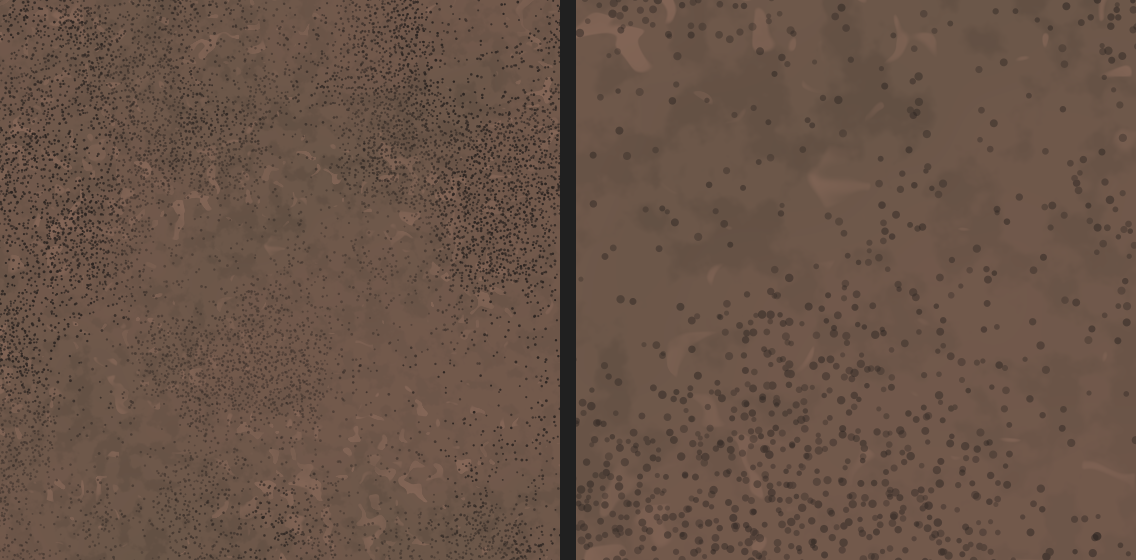
Left, the full canvas; right, a detail of the centre.
A Shadertoy shader for this texture:

```glsl
#define BASE_COLOR vec3(0.435, 0.345, 0.293)
#define SHADE_COLOR vec3(0.365, 0.297, 0.250)
#define FLECK_COLOR vec3(0.535, 0.412, 0.350)
#define DOT_COLOR vec3(0.165, 0.138, 0.125)
#define DOT_CELLS 125.0
#define DOT_RADIUS 0.0023
#define PATCH_SCALE 5.5
#define FLECK_SCALE 62.0
#define DOT_LAYERS 2

// Integer hash giving two values from 0 to 1
vec2 hash2(vec2 cell, float seed) {
    uvec3 v = uvec3(ivec3(cell, seed) + 4096);
    v = v * 1664525u + 1013904223u;
    v.x += v.y * v.z; v.y += v.z * v.x; v.z += v.x * v.y;
    v ^= v >> 16u;
    v.x += v.y * v.z; v.y += v.z * v.x;
    return vec2(v.xy >> 8u) / 16777216.0;
}

float noise(vec2 p, float seed) {
    vec2 cell = floor(p), f = fract(p);
    f = f * f * (3.0 - 2.0 * f);
    float bottom = mix(hash2(cell, seed).x, hash2(cell + vec2(1, 0), seed).x, f.x);
    float top = mix(hash2(cell + vec2(0, 1), seed).x, hash2(cell + vec2(1, 1), seed).x, f.x);
    return mix(bottom, top, f.y);
}

float fbm(vec2 p, float seed) {
    float sum = 0.0, weight = 0.5;
    for (int i = 0; i < 4; i++) {
        sum += weight * noise(p, seed + float(i));
        p = mat2(1.6, 1.2, -1.2, 1.6) * p;
        weight *= 0.5;
    }
    return sum / 0.9375;
}

// Share of cells that hold a dot
float dotDensity(vec2 uv) {
    return mix(0.06, 0.72, smoothstep(0.32, 0.74, fbm(uv * PATCH_SCALE, 10.0)));
}

// Round specks, one jittered candidate per cell
float dots(vec2 uv, float seed, float pixel) {
    vec2 home = floor(uv * DOT_CELLS);
    float cover = 0.0;
    for (int y = -1; y <= 1; y++)
    for (int x = -1; x <= 1; x++) {
        vec2 cell = home + vec2(x, y);
        vec2 center = (cell + hash2(cell, seed)) / DOT_CELLS;
        vec2 traits = hash2(cell, seed + 1.0);
        if (traits.x > dotDensity(center)) continue;
        float radius = DOT_RADIUS * mix(0.65, 1.1, traits.y);
        float edge = clamp((radius - length(uv - center)) / pixel + 0.5, 0.0, 1.0);
        cover = max(cover, edge * mix(0.6, 1.0, fract(traits.y * 7.0)));
    }
    return cover;
}

void mainImage(out vec4 fragColor, in vec2 fragCoord) {
    float pixel = 1.0 / min(iResolution.x, iResolution.y);
    vec2 uv = fragCoord * pixel;

    // Broad drift between warm and dull earth
    float drift = smoothstep(0.3, 0.7, fbm(uv * 3.0, 30.0));
    vec3 color = BASE_COLOR * mix(vec3(0.96, 0.985, 0.97), vec3(1.03, 1.01, 1.01), drift);

    // Faint dark smudges, stronger in dull areas
    float smudge = smoothstep(0.46, 0.68, fbm(uv * 45.0, 40.0));
    color = mix(color, SHADE_COLOR, smudge * mix(0.65, 0.25, drift));

    // Pale irregular flecks gathered in patches
    vec2 warp = vec2(noise(uv * 50.0, 50.0), noise(uv * 50.0, 51.0)) - 0.5;
    float fleckNoise = noise(uv * FLECK_SCALE + warp * 1.6, 60.0);
    float fleckLimit = mix(0.92, 0.68, smoothstep(0.3, 0.7, fbm(uv * 6.0, 70.0)));
    float fleck = smoothstep(fleckLimit, fleckLimit + 0.09, fleckNoise);
    float fleckStrength = mix(0.25, 0.85, noise(uv * 30.0, 80.0));
    color = mix(color, FLECK_COLOR, fleck * fleckStrength);

    // Dark specks, bold in some regions and faded in others
    float boldness = mix(0.5, 0.95, smoothstep(0.35, 0.62, fbm(uv * 3.0, 90.0)));
    for (int i = 0; i < DOT_LAYERS; i++) {
        vec2 shifted = uv + float(i) * 0.37 / DOT_CELLS;
        color = mix(color, DOT_COLOR, dots(shifted, 100.0 + 10.0 * float(i), pixel) * boldness);
    }

    fragColor = vec4(color, 1.0);
}
```
